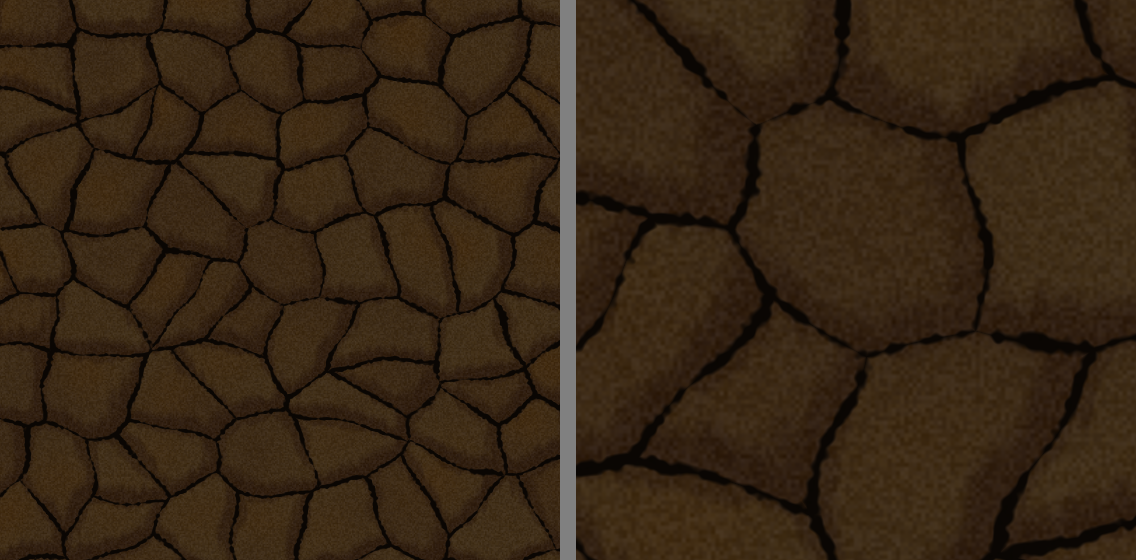
Left, the full canvas; right, a detail of the centre.
Give the GLSL for this texture, as a three.js fragment shader.

```glsl
// Dark brown cracked stone: irregular slabs, shaded rims, ragged black cracks and fine grain.
varying vec2 vUv;

const vec2 SLABS = vec2(7.5, 8.5);            // slabs across and up
const float JITTER = 0.92;
const float CRACK_WIDTH = 0.027;              // half width, in slab units
const float CRACK_SOFTNESS = 0.013;
const float RAGGEDNESS = 0.034;
const float RIM_NARROW = 0.10;
const float RIM_WIDE = 0.30;
const float STREAK = 0.11;
const float GRAIN_CELLS = 400.0;
const float GRAIN = 0.062;
const float TINT_GRAIN = 0.030;
const vec2 SHADE_DIRECTION = vec2(0.42, -0.91);
const vec3 OLIVE = vec3(0.252, 0.184, 0.098);
const vec3 AMBER = vec3(0.258, 0.172, 0.072);
const vec3 UMBER = vec3(0.228, 0.158, 0.085);
const vec3 RIM = vec3(0.182, 0.113, 0.060);
const vec3 CRACK = vec3(0.030, 0.018, 0.008);

vec2 hash2(vec2 p) {
  vec3 q = fract(p.xyx * vec3(0.1031, 0.1030, 0.0973));
  q += dot(q, q.yzx + 33.33);
  return fract((q.xx + q.yz) * q.zy);
}

float noise(vec2 p) {
  vec2 i = floor(p);
  vec2 f = fract(p);
  f = f * f * (3.0 - 2.0 * f);
  float low = mix(hash2(i).x, hash2(i + vec2(1.0, 0.0)).x, f.x);
  float high = mix(hash2(i + vec2(0.0, 1.0)).x, hash2(i + 1.0).x, f.x);
  return mix(low, high, f.y);
}

// Layered sines bend the straight cell borders.
vec2 bend(vec2 p) {
  vec2 broad = sin(p.yx * vec2(2.3, 2.7) + vec2(0.6, 2.1));
  vec2 fine = sin(p.yx * vec2(7.9, 6.7) + p * 2.1);
  return p + 0.085 * broad + 0.024 * fine;
}

vec2 slabCentre(vec2 cell) {
  return cell + 0.5 + JITTER * (hash2(cell + 17.0) - 0.5);
}

// Finds the cell whose centre is nearest.
vec2 nearestCell(vec2 p) {
  vec2 best = floor(p);
  float bestDistance = 1e3;
  for (int y = -2; y <= 2; y++) {
    for (int x = -2; x <= 2; x++) {
      vec2 cell = floor(p) + vec2(x, y);
      vec2 away = slabCentre(cell) - p;
      float d = dot(away, away);
      if (d < bestDistance) {
        bestDistance = d;
        best = cell;
      }
    }
  }
  return best;
}

// Returns the border distance in x and the rim shade in y.
vec2 slabBorder(vec2 p, vec2 home, float streak) {
  vec2 centre = slabCentre(home);
  float border = 1e3;
  float shade = 0.0;
  for (int y = -2; y <= 2; y++) {
    for (int x = -2; x <= 2; x++) {
      if (x == 0 && y == 0) continue;
      vec2 other = slabCentre(home + vec2(x, y));
      vec2 normal = normalize(other - centre);
      float d = dot(0.5 * (centre + other) - p, normal);
      float facing = smoothstep(-0.3, 0.9, dot(normal, SHADE_DIRECTION));
      float width = mix(RIM_NARROW, RIM_WIDE, facing);
      float rim = 1.0 - smoothstep(0.35 * width, width, d + streak);
      border = min(border, d);
      shade = max(shade, rim * mix(0.6, 1.0, facing));
    }
  }
  return vec2(border, shade);
}

void main() {
  vec2 p = bend(vUv * SLABS + 3.0);
  vec2 home = nearestCell(p);
  vec2 tone = hash2(home + 71.0);

  // Brushed rims, widest along the lower right of each slab.
  float streak = STREAK * (noise(vUv * vec2(105.0, 24.0)) - 0.5);
  streak += 0.10 * (noise(vUv * 16.0 + 5.0) - 0.5);
  vec2 slab = slabBorder(p, home, streak);

  // Slab faces with an amber glow and cloudy mottling.
  float cloud = noise(vUv * 11.0 + 40.0);
  vec2 fromCentre = p - slabCentre(home) + vec2(0.08, -0.10);
  float glow = exp(-6.0 * dot(fromCentre, fromCentre)) * tone.x;
  vec3 color = mix(UMBER, OLIVE, smoothstep(0.1, 0.8, 0.5 * (cloud + tone.y)));
  color = mix(color, AMBER, clamp(glow * (0.5 + cloud), 0.0, 1.0));
  color = mix(color, RIM, 0.92 * slab.y);

  // Fine grain in brightness and in warmth.
  vec2 grainPoint = vUv * GRAIN_CELLS;
  color += GRAIN * (noise(grainPoint) - 0.5);
  color += TINT_GRAIN * (noise(grainPoint + 91.0) - 0.5) * vec3(0.3, 0.5, 1.2);

  // Ragged cracks whose width swells and thins.
  float ragged = RAGGEDNESS * (noise(vUv * 190.0) - 0.5);
  float width = CRACK_WIDTH * mix(0.25, 1.5, noise(vUv * 23.0 + 12.0));
  float crack = 1.0 - smoothstep(-CRACK_SOFTNESS, CRACK_SOFTNESS, slab.x + ragged - width);
  color = mix(color, CRACK, 0.95 * crack);

  gl_FragColor = vec4(max(color, 0.0), 1.0);
}
```
